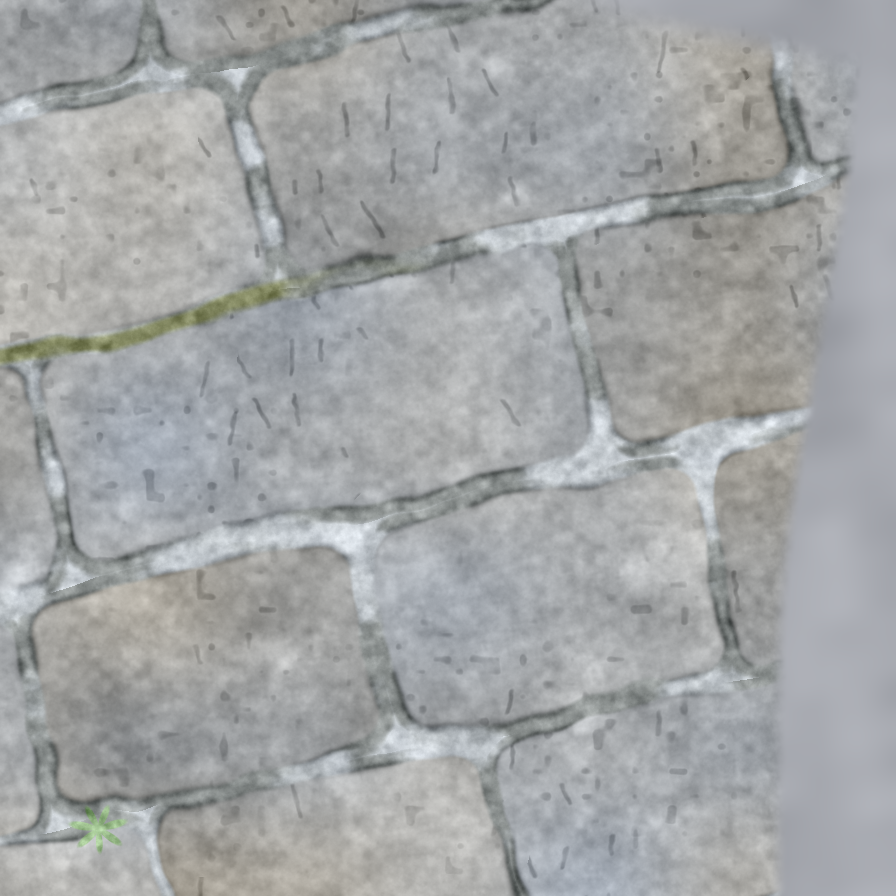
This texture is drawn by a Shadertoy shader. Its source:

```glsl
// Weathered wall of tilted grey stone blocks with pale mortar, moss and a blurred post in front.

const vec3 STONE_COLOR = vec3(0.640, 0.648, 0.652);
const vec3 WARM_SHIFT = vec3(0.035, 0.008, -0.035);
const vec3 MORTAR_DARK = vec3(0.55, 0.57, 0.565);
const vec3 MORTAR_PALE = vec3(0.81, 0.835, 0.86);
const vec3 MOSS_COLOR = vec3(0.47, 0.49, 0.31);
const vec3 LEAF_COLOR = vec3(0.50, 0.66, 0.42);
const vec3 POST_COLOR = vec3(0.635, 0.645, 0.672);
const vec2 TUFT_CENTER = vec2(0.11, 0.075);
const float COURSE_HEIGHT = 0.27;
const float COURSE_START = 0.06;
const float COURSE_TILT = 0.225;
const float JOINT_LEAN = 0.20;
const float JOINT_HALF_WIDTH = 0.013;
const float CORNER_RADIUS = 0.032;

float hash(vec2 p) {
    return fract(sin(dot(p, vec2(127.1, 311.7))) * 43758.5453);
}

float noise(vec2 p) {
    vec2 i = floor(p), f = fract(p);
    f = f * f * (3.0 - 2.0 * f);
    return mix(mix(hash(i), hash(i + vec2(1, 0)), f.x),
               mix(hash(i + vec2(0, 1)), hash(i + vec2(1, 1)), f.x), f.y);
}

float fbm(vec2 p) {
    float sum = 0.0, amp = 0.5;
    for (int i = 0; i < 5; i++) {
        sum += amp * noise(p);
        p = mat2(1.6, 1.2, -1.2, 1.6) * p + 7.3;
        amp *= 0.5;
    }
    return sum;
}

// Signed distance to the stone of this cell (negative inside); id receives its cell
float stoneDistance(vec2 q, float jointWidth, out vec2 id) {
    float row = floor((q.y - COURSE_START) / COURSE_HEIGHT);
    float width = 0.40 + 0.22 * step(0.5, row) - 0.12 * step(2.5, row);
    float along = (q.x - 0.475 - 0.295 * row) / width;
    id = vec2(floor(along), row);
    vec2 size = vec2(width, COURSE_HEIGHT);
    vec2 local = (vec2(along, (q.y - COURSE_START) / COURSE_HEIGHT) - id - 0.5) * size;
    vec2 d = abs(local) - 0.5 * size + jointWidth * vec2(0.8, 1.0) + CORNER_RADIUS;
    return length(max(d, 0.0)) + min(max(d.x, d.y), 0.0) - CORNER_RADIUS;
}

// Short dark tool marks, one per cell at most, gathered in clusters
float toolMarks(vec2 q) {
    vec2 grid = vec2(24.0, 16.0);
    vec2 cell = floor(q * grid);
    vec2 jitter = vec2(hash(cell), hash(cell + 31.0)) - 0.5;
    vec2 p = (fract(q * grid) - 0.5 - jitter * vec2(0.5, 0.2)) / grid;
    p.x += p.y * jitter.y * 0.9 + 0.003 * (noise(q * 130.0) - 0.5);
    float reach = 0.004 + 0.018 * hash(cell + 57.0);
    float d = length(vec2(p.x, max(abs(p.y) - reach, 0.0)));
    float present = step(hash(cell + 83.0), 0.55 * smoothstep(0.40, 0.75, noise(q * 4.5 + 3.0)));
    return present * (1.0 - smoothstep(0.0008, 0.0042, d)) * (0.4 + 0.6 * noise(q * 90.0));
}

// Small tuft of pointed leaves
float tuftMask(vec2 p) {
    float angle = atan(p.y, p.x);
    float reach = 0.008 + 0.022 * pow(abs(sin(angle * 3.5 + 0.6)), 2.0);
    return 1.0 - smoothstep(-0.004, 0.003, length(p * vec2(0.9, 1.1)) - reach);
}

void mainImage(out vec4 fragColor, in vec2 fragCoord) {
    vec2 uv = fragCoord / iResolution.xy;

    // Tilted wall coordinates with uneven joints
    vec2 wall = vec2(uv.x + JOINT_LEAN * uv.y, uv.y - COURSE_TILT * uv.x);
    vec2 q = wall + 0.022 * (vec2(noise(uv * 7.0), noise(uv * 7.0 + 9.0)) - 0.5)
                  + 0.009 * (vec2(noise(uv * 32.0), noise(uv * 32.0 + 5.0)) - 0.5);
    float jointWidth = JOINT_HALF_WIDTH * (0.45 + 1.1 * noise(wall * 9.0 + 4.0));
    vec2 id;
    float dist = stoneDistance(q, jointWidth, id);

    // Stone face: broad stains, streaky mottling and fine grain
    float stain = fbm(uv * 5.0 + id * 3.7) - 0.48;
    float mottle = fbm(wall * vec2(24.0, 34.0)) - 0.48;
    float grain = fbm(uv * 85.0) - 0.48;
    vec3 stone = STONE_COLOR + 0.055 * (hash(id + 12.0) - 0.5);
    stone += 0.24 * stain + 0.17 * mottle + 0.20 * grain;
    stone += WARM_SHIFT * (1.6 * noise(uv * 6.0 + 21.0) + hash(id + 40.0) - 1.1);
    stone += 0.09 * smoothstep(0.62, 0.78, fbm(uv * 14.0 + 17.0));
    stone -= 0.17 * toolMarks(wall);
    stone -= 0.11 * smoothstep(0.77, 0.92, noise(uv * 72.0 + 8.0)) * smoothstep(0.35, 0.7, noise(uv * 8.0));

    // Mortar: grey crumbs, pale lumps, brightest in the wide junctions
    float lumps = smoothstep(0.42, 0.62, fbm(wall * vec2(11.0, 18.0) + 2.0));
    float pale = clamp(lumps + smoothstep(0.013, 0.022, dist), 0.0, 1.0);
    vec3 mortar = mix(MORTAR_DARK, MORTAR_PALE, pale * (0.65 + 0.35 * noise(uv * 45.0)));
    mortar += 0.36 * grain + 0.18 * mottle;

    vec3 color = mix(stone, mortar, smoothstep(-0.003, 0.003, dist));

    // Broken shadow line around each stone
    float rim = exp(-pow((dist - 0.001) / 0.0045, 2.0));
    color -= 0.19 * rim * smoothstep(0.25, 0.7, noise(uv * 26.0 + 14.0));

    // Moss along one course joint, and a leaf tuft
    float mossLine = 1.0 - smoothstep(0.005, 0.014, abs(q.y - COURSE_START - 2.0 * COURSE_HEIGHT));
    float mossPatch = smoothstep(0.32, 0.55, noise(uv * 15.0 + 6.0)) * (1.0 - smoothstep(0.35, 0.60, uv.x));
    color = mix(color, MOSS_COLOR + 0.4 * grain, 0.85 * mossLine * mossPatch);
    color = mix(color, LEAF_COLOR + 0.7 * grain, 0.8 * tuftMask(uv - TUFT_CENTER));

    // Out-of-focus post on the right, spreading over the top corner
    float postEdge = 0.868 + 0.085 * smoothstep(0.25, 0.95, uv.y);
    float side = smoothstep(-0.010, 0.012, uv.x - postEdge);
    float top = smoothstep(-0.022, 0.022, uv.y - 1.0 + 0.22 * (uv.x - 0.62)) * smoothstep(0.60, 0.72, uv.x);
    float haze = noise(uv * vec2(13.0, 5.0)) + 0.5 * noise(wall * vec2(18.0, 26.0)) - 0.75;
    vec3 post = POST_COLOR + 0.09 * haze + 0.05 * smoothstep(0.91, 0.99, uv.x) - 0.02 * top;
    color = mix(color, post, max(side, top));

    fragColor = vec4(clamp(color, 0.0, 1.0), 1.0);
}
```
